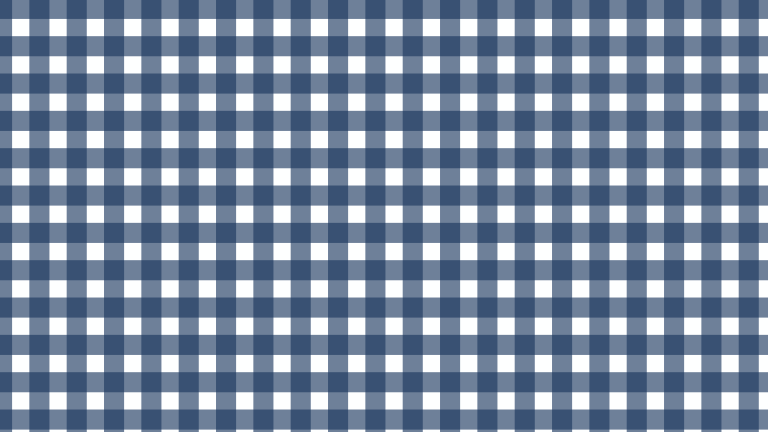
A WebGL 1 fragment shader for this pattern:

```glsl
precision highp float;
// Gingham cloth: even blue bands run down and across a white ground.
// Each band is a repeated distance test; the number of bands over a
// point (none, one or two) selects white, mid blue or dark blue.

uniform vec2 u_resolution;

// Coverage of the repeated bands along each axis, softened over one pixel.
vec2 bandCoverage(vec2 cell, float pixel) {
    vec2 bandCentre = vec2(0.055, 0.333);
    vec2 fromCentre = abs(fract(cell - bandCentre + 0.5) - 0.5);
    return clamp((0.269 - fromCentre) / pixel + 0.5, 0.0, 1.0);
}

void main() {
    // Square cells, 11.571 to the canvas height
    float repeatsDown = 11.571;
    vec2 cell = gl_FragCoord.xy / u_resolution.y * repeatsDown;
    vec2 band = bandCoverage(cell, repeatsDown / u_resolution.y);

    vec3 ground = vec3(0.995, 1.0, 1.0);
    vec3 singleBand = vec3(0.43, 0.50, 0.60);
    vec3 crossing = vec3(0.223, 0.318, 0.45);

    // Blend along x on and off the horizontal band, then along y
    vec3 offRow = mix(ground, singleBand, band.x);
    vec3 onRow = mix(singleBand, crossing, band.x);
    gl_FragColor = vec4(mix(offRow, onRow, band.y), 1.0);
}
```
